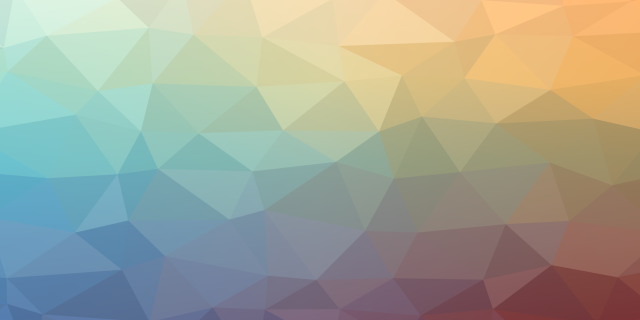
A Shadertoy shader for this background:

```glsl
// Low-poly backdrop: a staggered, jittered lattice of triangles over a soft
// gradient, from pale mint and orange above to blue and dark red below.
// Each facet blends the gradient at its centre with the local gradient.
#define CELL vec2(0.234, 0.143)    // lattice spacing, in canvas heights
#define ANCHOR vec2(1.010, 0.453)  // position of lattice node (0, 0)
#define JITTER vec2(0.33, 0.32)    // node displacement, in cells
#define FLATNESS 0.65              // 0 = smooth gradient, 1 = flat facets
#define SHADE 0.075                // brightness range between facets
#define TINT 0.035                 // warm-cool range between facets
#define SEED 17.0

// Vertical colour ramps, from the bottom edge to the top edge
const vec3 LEFT_RAMP[5] = vec3[5](
    vec3(0.32, 0.46, 0.64), vec3(0.36, 0.58, 0.74), vec3(0.43, 0.77, 0.82),
    vec3(0.61, 0.85, 0.80), vec3(0.84, 0.93, 0.86));
const vec3 MIDDLE_RAMP[5] = vec3[5](
    vec3(0.45, 0.37, 0.47), vec3(0.50, 0.52, 0.57), vec3(0.58, 0.71, 0.65),
    vec3(0.87, 0.84, 0.63), vec3(0.96, 0.86, 0.69));
const vec3 RIGHT_RAMP[5] = vec3[5](
    vec3(0.49, 0.19, 0.19), vec3(0.56, 0.38, 0.33), vec3(0.60, 0.54, 0.38),
    vec3(0.92, 0.68, 0.37), vec3(0.99, 0.70, 0.43));

vec2 hash22(vec2 p) {
    vec3 q = fract((p.xyx + SEED) * vec3(0.1031, 0.1030, 0.0973));
    q += dot(q, q.yzx + 33.33);
    return fract((q.xx + q.yz) * q.zy);
}

// Gradient colour at a point given in canvas heights
vec3 gradient(vec2 p) {
    float aspect = iResolution.x / iResolution.y;
    float side = clamp(2.0 * p.x / aspect - 1.0, -1.0, 1.0);
    float level = clamp(p.y, 0.0, 1.0) * 4.0;
    int k = min(int(level), 3);
    float f = level - float(k);
    vec3 middle = mix(MIDDLE_RAMP[k], MIDDLE_RAMP[k + 1], f);
    vec3 outer = side < 0.0 ? mix(LEFT_RAMP[k], LEFT_RAMP[k + 1], f)
                            : mix(RIGHT_RAMP[k], RIGHT_RAMP[k + 1], f);
    float spread = abs(side);
    return mix(middle, outer, spread * (1.4 - 0.4 * spread));
}

// Jittered lattice node; odd rows are shifted by half a cell
vec2 node(vec2 id) {
    vec2 offset = vec2(0.5 * mod(id.y, 2.0), 0.0);
    vec2 jitter = (2.0 * hash22(id) - 1.0) * JITTER;
    return ANCHOR + (id + offset + jitter) * CELL;
}

// Signed distance to the line a-b, positive on its left
float leftOf(vec2 p, vec2 a, vec2 b) {
    vec2 e = b - a, d = p - a;
    return (e.x * d.y - e.y * d.x) / length(e);
}

// Facet colour in rgb, weighted by its smooth coverage in a
vec4 facet(vec2 p, vec2 a, vec2 b, vec2 c, vec2 id) {
    float inside = min(leftOf(p, a, b), min(leftOf(p, b, c), leftOf(p, c, a)));
    float pixel = 1.0 / iResolution.y;
    float cover = smoothstep(-0.7 * pixel, 0.7 * pixel, inside);
    if (cover <= 0.0) return vec4(0.0);
    vec3 colour = mix(gradient(p), gradient((a + b + c) / 3.0), FLATNESS);
    vec2 vary = hash22(id * 1.7 + 41.0) - 0.5;
    colour += SHADE * vary.x + TINT * vary.y * vec3(1.0, 0.0, -1.0);
    return vec4(colour, 1.0) * cover;
}

void mainImage(out vec4 fragColor, in vec2 fragCoord) {
    vec2 p = fragCoord / iResolution.y;
    vec2 home = floor((p - ANCHOR) / CELL);
    vec4 sum = vec4(0.0);

    // Two facets for every lattice quad near the point
    for (int j = -1; j <= 1; j++)
    for (int i = -1; i <= 1; i++) {
        vec2 id = home + vec2(i, j);
        vec2 a = node(id);
        vec2 b = node(id + vec2(1.0, 0.0));
        vec2 c = node(id + vec2(1.0, 1.0));
        vec2 d = node(id + vec2(0.0, 1.0));
        vec2 otherId = id + vec2(0.5, 0.0);
        if (mod(id.y, 2.0) < 0.5) {
            sum += facet(p, a, b, d, id);
            sum += facet(p, d, b, c, otherId);
        } else {
            sum += facet(p, a, c, d, id);
            sum += facet(p, a, b, c, otherId);
        }
    }
    vec3 colour = sum.a > 0.0 ? sum.rgb / sum.a : gradient(p);
    fragColor = vec4(clamp(colour, 0.0, 1.0), 1.0);
}
```
